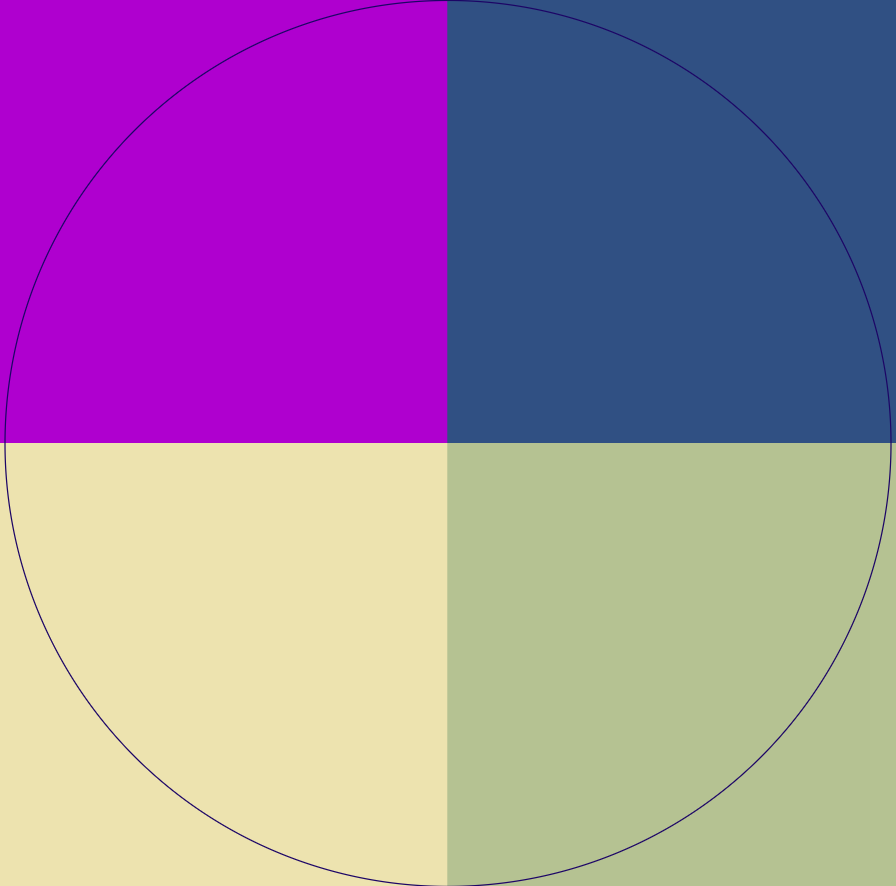
Write a Shadertoy shader that draws this background.

```glsl
// Four flat colour quadrants with a thin dark circle spanning the canvas height.
// Each quadrant is chosen by two antialiased half-plane splits; the circle is
// the outline of a distance function, measured in units of canvas height.

const vec3 PURPLE = vec3(0.686, 0.000, 0.812);  // upper left
const vec3 BLUE   = vec3(0.188, 0.314, 0.514);  // upper right
const vec3 CREAM  = vec3(0.929, 0.890, 0.686);  // lower left
const vec3 SAGE   = vec3(0.710, 0.761, 0.573);  // lower right
const vec3 INK    = vec3(0.110, 0.020, 0.400);  // circle outline

const vec2  SPLIT = vec2(0.4992, 0.5);      // quadrant corner, fraction of canvas
const float CENTRE_HEIGHT = 0.4995;         // circle centre above the lower edge
const float RADIUS = 0.5;
const float LINE_WIDTH = 0.0014;

// Pixel coverage of the side where the signed distance is positive.
float coverage(float signedDistance, float pixel) {
    return clamp(signedDistance / pixel + 0.5, 0.0, 1.0);
}

void mainImage(out vec4 fragColor, in vec2 fragCoord) {
    float pixel = 1.0 / iResolution.y;
    vec2 position = fragCoord * pixel;
    vec2 canvas = iResolution.xy * pixel;

    // Quadrants
    vec2 fromSplit = position - SPLIT * canvas;
    float right = coverage(fromSplit.x, pixel);
    float upper = coverage(fromSplit.y, pixel);
    vec3 color = mix(mix(CREAM, SAGE, right), mix(PURPLE, BLUE, right), upper);

    // Circle outline
    vec2 centre = vec2(0.5 * canvas.x, CENTRE_HEIGHT);
    float outline = abs(length(position - centre) - RADIUS);
    color = mix(color, INK, coverage(0.5 * LINE_WIDTH - outline, pixel));

    fragColor = vec4(color, 1.0);
}
```
